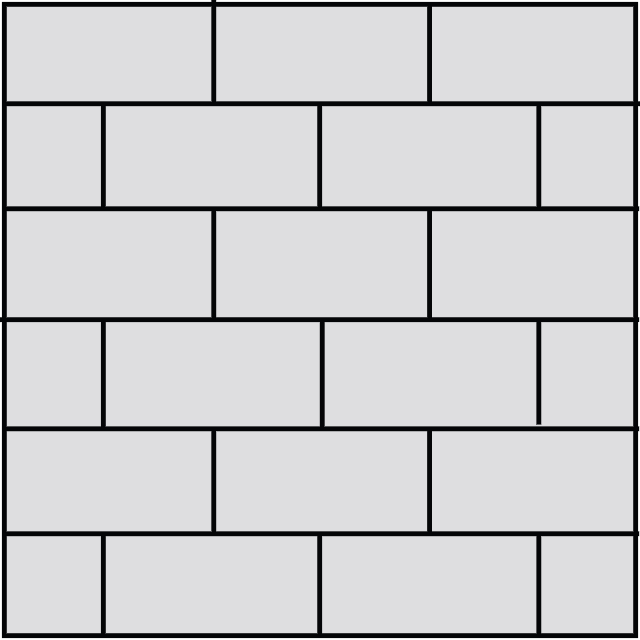
This pattern is drawn by a WebGL 2 fragment shader. Its source:

```glsl
#version 300 es
precision highp float;
// Running-bond brick wall: six courses of pale bricks with black joints,
// drawn as the union of thin boxes, framed by a narrow white margin.
// Slightly uneven courses, overshooting line ends and one short joint.

#define LINE_HALF 0.0038
#define FRAME_LO 0.0068
#define FRAME_HI 0.9932
#define PLAIN_START 0.3340
#define PLAIN_STEP 0.3372
#define SHIFT_START 0.1615
#define SHIFT_STEP 0.3402
#define OVERSHOOT 0.9987
#define SHORT_END 0.3366
#define BRICK_COLOR vec3(0.870, 0.870, 0.878)
#define LINE_COLOR vec3(0.016, 0.020, 0.028)

uniform vec2 u_resolution;
out vec4 fragColor;

const int COURSES = 6;
const float courseY[7] = float[7](FRAME_LO, 0.1660, 0.3300, 0.5005, 0.6738, 0.8379, FRAME_HI);

// Signed distance to the box between two corners
float boxDistance(vec2 p, vec2 lo, vec2 hi) {
    vec2 q = abs(p - 0.5 * (lo + hi)) - 0.5 * (hi - lo);
    return length(max(q, 0.0)) + min(max(q.x, q.y), 0.0);
}

float horizontalLine(vec2 p, float y, float x0, float x1) {
    return boxDistance(p, vec2(x0, y - LINE_HALF), vec2(x1, y + LINE_HALF));
}

float verticalLine(vec2 p, float x, float y0, float y1) {
    return boxDistance(p, vec2(x - LINE_HALF, y0), vec2(x + LINE_HALF, y1));
}

// Horizontal position of a joint, with the hand-placed drift of the middle one
float jointX(int row, int i) {
    if (row % 2 == 1) return PLAIN_START + PLAIN_STEP * float(i);
    float drift = i == 1 ? (row == 2 ? 0.0018 : -0.0022) : 0.0;
    return SHIFT_START + SHIFT_STEP * float(i) + drift;
}

float wallLines(vec2 p, float frame) {
    float d = abs(frame + LINE_HALF) - LINE_HALF;

    // Bed joints run past the right edge, the middle one past the left too
    for (int k = 1; k < COURSES; k++) {
        float left = k == 3 ? -0.01 : FRAME_LO;
        float right = k == 5 ? 1.01 : OVERSHOOT;
        d = min(d, horizontalLine(p, courseY[k], left, right));
    }

    // Upright joints: two in plain courses, three in shifted ones
    for (int row = 0; row < COURSES; row++) {
        int joints = row % 2 == 1 ? 2 : 3;
        for (int i = 0; i < joints; i++) {
            float bottom = row == 2 && i == 2 ? SHORT_END : courseY[row];
            float top = row == 5 && i == 0 ? 1.01 : courseY[row + 1];
            d = min(d, verticalLine(p, jointX(row, i), bottom, top));
        }
    }
    return d;
}

// Antialiased coverage of a signed distance
float coverage(float d, float pixel) {
    return clamp(0.5 - d / pixel, 0.0, 1.0);
}

void main() {
    vec2 p = gl_FragCoord.xy / u_resolution;
    float pixel = 1.0 / min(u_resolution.x, u_resolution.y);

    // White margin, brick field, then all dark lines on top
    float frame = boxDistance(p, vec2(FRAME_LO - LINE_HALF), vec2(FRAME_HI + LINE_HALF));
    vec3 color = mix(vec3(1.0), BRICK_COLOR, coverage(frame, pixel));
    color = mix(color, LINE_COLOR, coverage(wallLines(p, frame), pixel));
    fragColor = vec4(color, 1.0);
}
```
